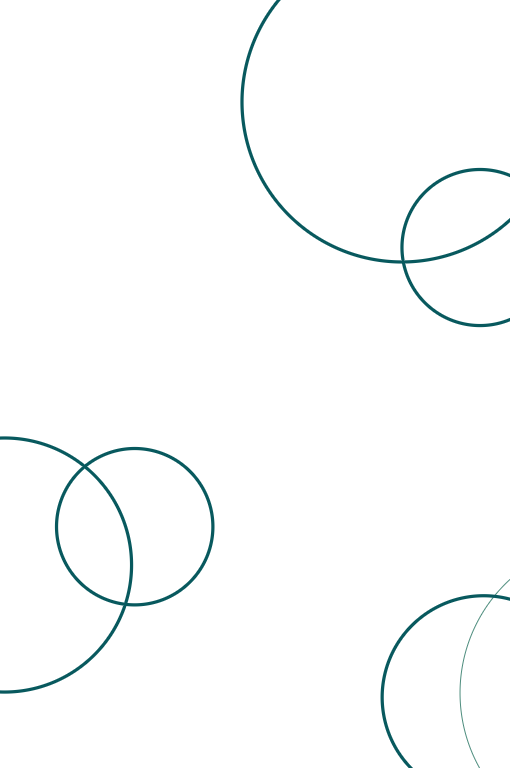
Write a WebGL 2 fragment shader that draws this background.

```glsl
#version 300 es
precision highp float;
// Outlined teal circles, overlapping in loose pairs on a white ground.
// Each ring is the distance to a circle, cut to a stroke with smooth edges;
// all lengths are fractions of the canvas height.

#define PAPER vec3(1.0)
#define INK vec3(0.03, 0.35, 0.37)
#define FAINT_INK vec3(0.30, 0.55, 0.49)
#define STROKE 0.0042
#define HAIRLINE 0.0013

uniform vec2 u_resolution;
out vec4 fragColor;

// Bold rings: centre x, centre y, radius
const int RING_COUNT = 5;
const vec3 RINGS[RING_COUNT] = vec3[](
    vec3(0.5234, 0.8672, 0.2083),
    vec3(0.6250, 0.6777, 0.1016),
    vec3(0.0059, 0.2643, 0.1654),
    vec3(0.1754, 0.3142, 0.1018),
    vec3(0.6298, 0.0921, 0.1322)
);
const vec3 FAINT_RING = vec3(0.7995, 0.0977, 0.2005);

// Coverage of a ring outline, softened over one pixel
float ringCoverage(vec2 p, vec3 ring, float width, float pixel) {
    float edge = abs(length(p - ring.xy) - ring.z) - 0.5 * width;
    return clamp(0.5 - edge / pixel, 0.0, 1.0) * min(1.0, width / pixel);
}

void main() {
    float pixel = 1.0 / u_resolution.y;
    vec2 p = gl_FragCoord.xy * pixel;

    // Hairline ring lies beneath the bold ones
    float faint = ringCoverage(p, FAINT_RING, HAIRLINE, pixel);
    vec3 color = mix(PAPER, FAINT_INK, faint);

    // Bold rings share one ink, so crossings stay flat
    float bold = 0.0;
    for (int i = 0; i < RING_COUNT; i++) {
        bold = max(bold, ringCoverage(p, RINGS[i], STROKE, pixel));
    }
    color = mix(color, INK, bold);

    fragColor = vec4(color, 1.0);
}
```
